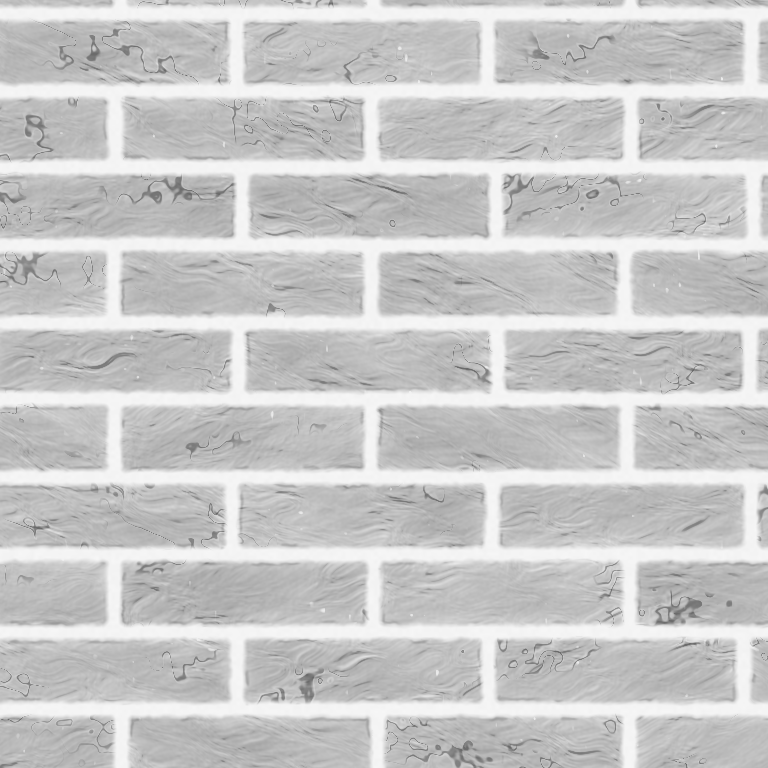
Write a WebGL 1 fragment shader that draws this texture.

```glsl
precision highp float;
// Pale grey brick wall in running bond, three bricks across and ten courses up.
// Joints are jittered by hashes; soft white mortar comes from a rounded distance,
// and the rough brick faces from embossed noise, flecks, cracks and chips.
uniform vec2 u_resolution;

float hash(vec2 p) {
  return fract(sin(dot(p, vec2(127.1, 311.7))) * 43758.5453);
}

float noise(vec2 p) {
  vec2 i = floor(p), f = fract(p);
  f = f * f * (3.0 - 2.0 * f);
  return mix(mix(hash(i), hash(i + vec2(1.0, 0.0)), f.x),
             mix(hash(i + vec2(0.0, 1.0)), hash(i + vec2(1.0, 1.0)), f.x), f.y);
}

float fbm(vec2 p) {
  float sum = 0.0, weight = 0.5;
  for (int i = 0; i < 3; i++) {
    sum += weight * noise(p);
    p = p * 2.03 + vec2(17.3, 9.1);
    weight *= 0.55;
  }
  return sum;
}

// Height of the brick face, stretched along the brick
float relief(vec2 p) {
  float warp = noise(p * vec2(24.0, 38.0));
  return fbm(p * vec2(42.0, 85.0) + 2.2 * warp);
}

// Horizontal joint height and vertical joint position, each slightly uneven
float courseLine(float row) {
  return 0.077 + 0.1006 * row + 0.0025 * (hash(vec2(row, 3.7)) - 0.5);
}

float jointLine(float column, float row) {
  float start = mix(0.309, 0.152, mod(row, 2.0));
  return start + 0.333 * column + 0.014 * (hash(vec2(column, row) + 5.3) - 0.5);
}

// Depth inside the brick: positive on the face, negative in the mortar
float brickDepth(vec2 p, vec2 id) {
  float dx = min(abs(p.x - jointLine(id.x, id.y)),
                 abs(p.x - jointLine(id.x + 1.0, id.y)));
  float dy = min(abs(p.y - courseLine(id.y)), abs(p.y - courseLine(id.y + 1.0)));
  vec2 inset = vec2(dx, dy) - 0.0093;
  float corner = 0.006;
  return corner - length(max(corner - inset, 0.0)) + max(min(inset.x, inset.y) - corner, 0.0);
}

float brickTone(vec2 p, vec2 id, float depth) {
  // Each brick samples its own sheared piece of the noise
  vec2 q = p + 3.0 * vec2(hash(id + 1.7), hash(id + 8.2));
  q.y += q.x * 0.7 * (hash(id + 4.4) - 0.35);

  // Broad mottling, darker towards the middle
  float cloud = fbm(q * vec2(9.0, 17.0));
  float tone = 0.725 + 0.025 * (hash(id + 6.1) - 0.5) + 0.13 * (cloud - 0.45);
  tone += 0.045 * (1.0 - smoothstep(0.0, 0.022, depth));

  // Relief lit from the upper left
  vec2 toLight = vec2(-0.0007, 0.0012);
  float slope = relief(q - toLight) - relief(q + toLight);
  float rough = smoothstep(0.3, 0.7, noise(q * vec2(13.0, 24.0) + 40.0));
  tone += slope * mix(0.18, 0.36, rough);
  tone -= 0.13 * rough * smoothstep(0.10, 0.24, -slope);
  tone += 0.025 * (noise(q * 260.0) - 0.5);

  // Sparse hairline cracks along noise contours, with a pale lower lip
  vec2 c = q * vec2(15.0, 25.0) + 1.3 * noise(q * 70.0);
  float contour = noise(c) - 0.5 + 0.10 * (noise(q * 120.0) - 0.5);
  float cracked = smoothstep(0.58, 0.74, noise(q * vec2(10.0, 19.0) + 71.0));
  tone -= 0.23 * cracked * (1.0 - smoothstep(0.008, 0.04, abs(contour)));
  tone += 0.05 * cracked * (1.0 - smoothstep(0.0, 0.04, abs(contour - 0.06)));

  // Broken shadow along the arris and a few bright chips
  float rim = smoothstep(0.0, 0.003, depth) * (1.0 - smoothstep(0.003, 0.007, depth));
  tone -= 0.12 * rim * smoothstep(0.52, 0.8, noise(q * vec2(45.0, 60.0) + 23.0));
  tone += 0.16 * smoothstep(0.90, 0.98, noise(q * vec2(120.0, 95.0) + 11.0))
               * smoothstep(0.5, 0.75, noise(q * 22.0 + 31.0));
  return clamp(tone, 0.42, 0.92);
}

void main() {
  vec2 p = gl_FragCoord.xy / u_resolution;

  // Course and brick under this point
  float row = floor((p.y - 0.077) / 0.1006);
  float start = mix(0.309, 0.152, mod(row, 2.0));
  vec2 id = vec2(floor((p.x - start) / 0.333), row);

  // Worn brick outline
  float depth = brickDepth(p, id);
  depth += 0.0026 * (noise(p * 55.0) - 0.5) + 0.0022 * (noise(p * 150.0) - 0.5);

  // Mortar fades softly into the face
  float mortar = 0.957 + 0.015 * (noise(p * 190.0) - 0.5);
  float face = smoothstep(-0.0045, 0.0045, depth);
  gl_FragColor = vec4(vec3(mix(mortar, brickTone(p, id, depth), face)), 1.0);
}
```
